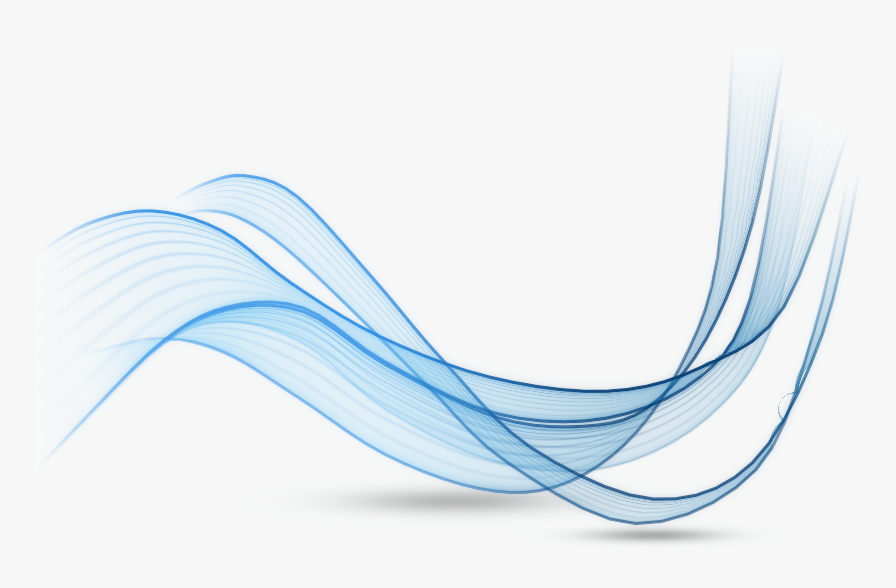
Reproduce this background procedurally as a Shadertoy shader.

```glsl
// Translucent blue ribbons sweep across a pale backdrop above two soft shadows.
// Each ribbon spans two splines: sweeping chords give its veil and fine strands,
// segment distances draw its rims, and sections far from the point are skipped.

const vec2 CANVAS = vec2(7.68, 5.02);
const vec3 PAPER = vec3(0.968, 0.970, 0.970);
const int LAST = 10;     // index of the final knot
const int SUBSTEPS = 5;  // chords per section

// Knots hold both rims: first rim in xy, second rim in zw.
const vec4 MAIN_BAND[11] = vec4[11](
    vec4(0.30, 2.84, 0.30, 1.00), vec4(0.75, 3.11, 0.75, 1.47), vec4(1.30, 3.22, 1.40, 2.11),
    vec4(1.90, 3.05, 1.95, 2.40), vec4(2.50, 2.60, 2.60, 2.39), vec4(3.25, 2.15, 3.30, 1.93),
    vec4(4.20, 1.80, 4.25, 1.49), vec4(5.20, 1.68, 5.20, 1.45), vec4(6.00, 1.88, 6.00, 1.80),
    vec4(6.72, 2.40, 6.43, 2.47), vec4(7.27, 3.90, 6.72, 4.12));
const vec4 LOW_BAND[11] = vec4[11](
    vec4(0.75, 1.44, 0.60, 1.95), vec4(1.40, 2.09, 1.30, 2.13), vec4(1.95, 2.38, 1.90, 2.02),
    vec4(2.60, 2.36, 2.55, 1.63), vec4(3.30, 1.91, 3.30, 1.14), vec4(4.25, 1.46, 4.10, 0.85),
    vec4(5.00, 1.38, 4.75, 0.86), vec4(5.55, 1.54, 5.35, 1.22), vec4(6.05, 2.12, 5.83, 1.89),
    vec4(6.45, 3.12, 6.15, 2.82), vec4(6.72, 4.57, 6.28, 4.64));
const vec4 ARCH_BAND[11] = vec4[11](
    vec4(1.45, 3.29, 1.50, 3.17), vec4(1.75, 3.45, 1.75, 3.22), vec4(2.10, 3.52, 2.05, 3.16),
    vec4(2.55, 3.34, 2.45, 2.90), vec4(3.20, 2.64, 3.05, 2.34), vec4(3.80, 1.94, 3.65, 1.74),
    vec4(4.55, 1.20, 4.35, 1.07), vec4(5.60, 0.76, 5.45, 0.55), vec4(6.45, 1.07, 6.48, 1.01),
    vec4(7.05, 2.17, 6.97, 2.17), vec4(7.37, 3.57, 7.27, 3.52));

// Band 0 is a pale veil hung from the second rim of the main band
vec4 knot(int band, int index) {
    int i = clamp(index, 0, LAST);
    if (band == 1) return LOW_BAND[i];
    if (band == 2) return ARCH_BAND[i];
    vec4 k = MAIN_BAND[i];
    if (band == 3) return k;
    float s = float(i);
    vec2 drop = mix(vec2(0.02, -0.42), vec2(0.28, -0.08), smoothstep(7.0, 10.0, s));
    return vec4(k.zw, k.zw + drop * mix(0.06, 1.0, smoothstep(2.0, 5.0, s)));
}

// Catmull-Rom section from b to c, for both rims at once
vec4 spline(vec4 a, vec4 b, vec4 c, vec4 d, float f) {
    return b + 0.5 * f * (c - a + f * (2.0 * a - 5.0 * b + 4.0 * c - d
                                       + f * (3.0 * (b - c) + d - a)));
}

// Keeps the smaller distance in x and the matching spline position in y
vec2 nearest(vec2 best, vec2 p, vec2 a, vec2 b, float s, float ds) {
    vec2 ab = b - a;
    float h = clamp(dot(p - a, ab) / max(dot(ab, ab), 1e-6), 0.0, 1.0);
    float d = length(p - a - h * ab);
    return d < best.x ? vec2(d, s + h * ds) : best;
}

float chordSide(vec2 p, vec4 e) {
    vec2 d = e.zw - e.xy, q = p - e.xy;
    return d.x * q.y - d.y * q.x;
}

// Visibility along a ribbon, dissolving at both ends
float endFade(float s) {
    return smoothstep(0.0, 2.2, s) * (1.0 - smoothstep(8.5, 10.1, s));
}

vec3 inkColor(float x) {
    vec3 ink = mix(vec3(0.18, 0.56, 0.90), vec3(0.02, 0.23, 0.45), smoothstep(3.0, 5.4, x));
    return mix(ink, vec3(0.08, 0.38, 0.58), smoothstep(6.4, 7.1, x));
}

vec3 drawRim(vec3 base, vec2 p, vec2 rim, float strength, float px) {
    float line = 1.0 - smoothstep(0.006, 0.010 + px, rim.x);
    float halo = 0.22 * exp(-rim.x / 0.022);
    return mix(base, inkColor(p.x), min(line + halo, 1.0) * strength * endFade(rim.y));
}

// Veil and strands where the chord e at position s crosses the point
vec3 drawVeil(vec3 base, vec2 p, vec4 e, float s, float density, float strands, float px) {
    vec2 chord = e.zw - e.xy;
    float span = max(length(chord), 1e-3);
    float t = dot(p - e.xy, chord) / (span * span);
    float inside = clamp(min(t, 1.0 - t) * span / px + 0.5, 0.0, 1.0) * smoothstep(0.0, 2.0 * px, span);
    float u = clamp(t, 0.0, 1.0), fade = endFade(s);
    float body = min(density / (span + 0.12), 0.65) * (0.65 + 0.8 * pow(abs(2.0 * u - 1.0), 5.0));
    vec3 tint = mix(vec3(0.36, 0.76, 0.96), vec3(0.10, 0.50, 0.73), smoothstep(3.0, 5.8, p.x));
    base = mix(base, mix(vec3(0.99), tint, fade), body * inside);
    // Strands gather toward the first rim
    float strand = pow(0.5 + 0.5 * cos(6.28318 * strands * sqrt(u)), 5.0);
    strand *= smoothstep(1.0, 3.5, span / (strands * px)) * (1.0 - 0.85 * sqrt(u));
    return mix(base, inkColor(p.x), 0.32 * strand * fade * inside);
}

// Style holds veil density, strand count and rim strength
vec3 ribbon(vec3 base, vec2 p, int band, vec3 style, float px) {
    float ds = 1.0 / float(SUBSTEPS);
    vec2 rimA = vec2(9.0, 0.0), rimB = rimA;
    vec4 a = knot(band, 0), b = a, c = knot(band, 1);
    for (int i = 0; i < LAST; i++) {
        vec4 d = knot(band, i + 2);
        vec4 low = min(b, c), high = max(b, c);
        vec2 lo = min(low.xy, low.zw) - 0.12, hi = max(high.xy, high.zw) + 0.12;
        if (all(greaterThan(p, lo)) && all(lessThan(p, hi))) {
            vec4 e0 = b;
            float c0 = chordSide(p, e0);
            for (int j = 0; j < SUBSTEPS; j++) {
                float f = float(j) * ds, s = float(i) + f;
                vec4 e1 = spline(a, b, c, d, f + ds);
                float c1 = chordSide(p, e1);
                rimA = nearest(rimA, p, e0.xy, e1.xy, s, ds);
                rimB = nearest(rimB, p, e0.zw, e1.zw, s, ds);
                // A chord sweeps over the point when its side changes
                if ((c0 < 0.0) != (c1 < 0.0)) {
                    float step01 = ds * c0 / (c0 - c1);
                    vec4 e = spline(a, b, c, d, f + step01);
                    base = drawVeil(base, p, e, s + step01, style.x, style.y, px);
                }
                e0 = e1;
                c0 = c1;
            }
        }
        a = b; b = c; c = d;
    }
    base = drawRim(base, p, rimB, 0.75 * style.z, px);
    return drawRim(base, p, rimA, style.z, px);
}

float shadow(vec2 p, vec2 center, vec2 radius) {
    vec2 q = (p - center) / radius;
    return exp(-dot(q, q));
}

void mainImage(out vec4 fragColor, in vec2 fragCoord) {
    vec2 p = fragCoord / iResolution.xy * CANVAS;
    float px = CANVAS.y / iResolution.y;
    // Backdrop and ground shadows
    vec3 color = PAPER - 0.25 * shadow(p, vec2(3.92, 0.74), vec2(0.85, 0.10));
    color -= 0.30 * shadow(p, vec2(5.60, 0.45), vec2(0.52, 0.055));
    // Ribbons from back to front
    vec3 styles[4] = vec3[4](vec3(0.10, 7.0, 0.12), vec3(0.19, 9.0, 0.70),
                             vec3(0.10, 8.0, 0.75), vec3(0.16, 10.0, 0.90));
    for (int band = 0; band < 4; band++) color = ribbon(color, p, band, styles[band], px);
    fragColor = vec4(clamp(color, 0.0, 1.0), 1.0);
}
```
